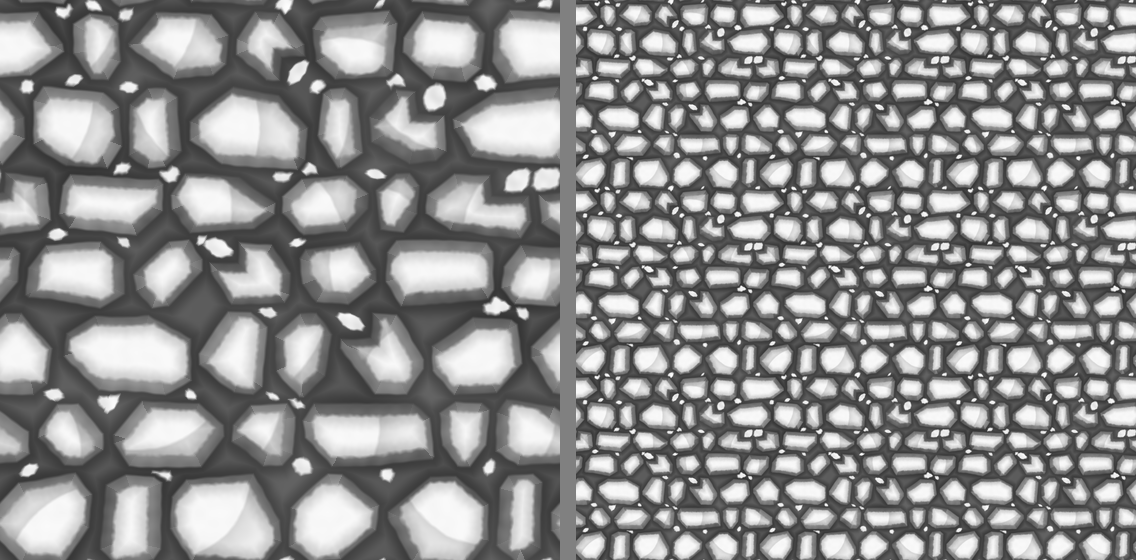
Left, the tile; right, the same tile 3 across and 3 down.
Give the GLSL for this texture map, as a WebGL 1 fragment shader.

```glsl
precision highp float;
// Tiling height map of a rubble stone wall: pale flat tops, grey bevels, dark mortar.
// Stones are jittered courses of blocks cut by eight tilted planes, some notched at
// a corner; small chips fill the gaps and wrapped gradient noise roughens the edges.
uniform vec2 u_resolution;

const vec2 GRID = vec2(6.0, 7.0);       // stones per course, courses
const float JOINT_JITTER = 0.66;        // in cells
const float COURSE_JITTER = 0.32;
const float MORTAR = 0.0055;            // half gap between stones
const float TILT = 0.12;                // slant of the sides, radians
const float NOTCH_SHARE = 0.3;
const float DISH_SHARE = 0.6;
const vec2 BEVEL_WIDTH = vec2(0.004, 0.021);
const vec2 BEVEL_GREY = vec2(0.36, 0.52);
const vec2 TOP_GREY = vec2(0.79, 0.97); // rim, middle
const float MORTAR_GREY = 0.25;
const float CHIP_GREY = 0.93;

vec2 wrap(vec2 id, vec2 period) { return floor(mod(id + 0.5, period)); }

vec2 hash2(vec2 p) {
  vec3 q = fract(p.xyx * vec3(0.1031, 0.1030, 0.0973));
  q += dot(q, q.yzx + 33.33);
  return fract((q.xx + q.yz) * q.zy);
}

float corner(vec2 id, vec2 f, vec2 o, float period) {
  float a = 6.2832 * hash2(wrap(id + o, vec2(period)) + period).x;
  return dot(vec2(cos(a), sin(a)), f - o);
}

// Gradient noise that repeats over the unit square
float noise(vec2 p, float period) {
  p *= period;
  vec2 i = floor(p), f = p - i;
  vec2 u = f * f * f * (f * (f * 6.0 - 15.0) + 10.0);
  return mix(mix(corner(i, f, vec2(0, 0), period), corner(i, f, vec2(1, 0), period), u.x),
             mix(corner(i, f, vec2(0, 1), period), corner(i, f, vec2(1, 1), period), u.x), u.y);
}

float courseShift(float row) { return fract(wrap(vec2(row), GRID.yy).x * 3.0 / GRID.y); }

// Lower left corner of a block, in cells
vec2 blockCorner(vec2 id) {
  vec2 w = wrap(id, GRID);
  float dx = hash2(w + 3.0).x - 0.5;
  float dy = hash2(vec2(w.y, 71.0)).y - 0.5;
  return id + vec2(JOINT_JITTER * dx + courseShift(id.y), COURSE_JITTER * dy);
}

// Returns outer distance, distance to the flat top, bevel grey
vec3 stone(vec2 q, vec2 halfSize, vec2 seed, vec2 side, bool notched) {
  vec3 s = vec3(-1.0, -1.0, 0.4);
  for (int k = 0; k < 8; k++) {
    float fk = float(k), odd = mod(fk, 2.0);
    vec2 r = hash2(seed + 13.0 * fk + 5.0);
    vec2 r2 = hash2(seed + 7.0 * fk + 150.0);
    float a = fk * 0.7854 + (r.x - 0.5) * mix(2.0 * TILT, 0.5, odd);
    vec2 n = vec2(cos(a), sin(a)), reach = abs(n) * halfSize;
    float cut = 2.0 * min(reach.x, reach.y) * mix(0.8, mix(0.15, 0.55, r.y), odd);
    float d = dot(q, n) - (reach.x + reach.y - cut);
    if (d > s.x) { s.x = d; s.z = mix(BEVEL_GREY.x, BEVEL_GREY.y, r2.x); }
    s.y = max(s.y, d + mix(BEVEL_WIDTH.x, BEVEL_WIDTH.y, r2.y));
  }
  if (notched) {
    vec2 c = q * side - halfSize * vec2(0.25, 0.3);
    float d = min(c.x, c.y) - 0.1 * max(0.03 - abs(c.x - c.y), 0.0);
    if (d > s.x) { s.x = d; s.z = BEVEL_GREY.x; }
    s.y = max(s.y, d + 0.012);
  }
  return s;
}

float chip(vec2 q, vec2 r, float size) {
  float a = (r.x - 0.5) * 2.4;
  q = abs(mat2(cos(a), sin(a), -sin(a), cos(a)) * q) * vec2(1.0, mix(1.1, 2.2, r.y));
  return max(max(q.x, q.y), 0.75 * (q.x + q.y)) - size;
}

void main() {
  vec2 uv = gl_FragCoord.xy / u_resolution;
  float grain = noise(uv, 100.0), rough = noise(uv, 42.0), cloud = noise(uv, 5.0);
  vec2 p = uv + 0.012 * vec2(noise(uv, 4.0), noise(uv + 0.37, 6.0)) + 0.002 * rough;

  // Nearest stone and chip among the neighbouring blocks
  vec3 best = vec3(1.0);
  vec2 local = vec2(0.0), bestSeed = vec2(0.0);
  float chipDist = 1.0, row = floor(p.y * GRID.y);
  for (int j = -1; j <= 1; j++) {
    for (int i = -1; i <= 1; i++) {
      float y = row + float(j);
      vec2 id = vec2(floor(p.x * GRID.x - courseShift(y)) + float(i), y);
      vec2 seed = wrap(id, GRID) * vec2(3.0, 5.0) + 11.0;
      vec2 lo = blockCorner(id);
      vec2 hi = vec2(blockCorner(id + vec2(1, 0)).x, blockCorner(id + vec2(0, 1)).y);
      vec2 halfSize = 0.5 * (hi - lo) / GRID - MORTAR;
      vec2 q = p - 0.5 * (lo + hi) / GRID;
      vec2 r = hash2(seed + 40.0), side = sign(hash2(seed + 60.0) - 0.5);
      bool notched = r.x < NOTCH_SHARE && halfSize.x > 0.06;
      vec3 s = stone(q, halfSize, seed, side, notched);
      if (s.x < best.x) { best = s; local = q; bestSeed = seed; }
      vec2 spot = side * halfSize * (notched ? 0.75 : 1.0);
      float size = notched ? 0.027 : mix(0.012, 0.022, r.y);
      chipDist = min(chipDist, chip(q - spot, hash2(seed + 80.0), size));
    }
  }

  // Mortar: darkest beside the stones, cloudy in the open
  float grey = MORTAR_GREY + 0.09 * cloud + 0.1 * smoothstep(0.0, 0.03, best.x);
  chipDist = max(chipDist, 0.006 - best.x) + 0.003 * grain;
  grey = mix(grey, CHIP_GREY + 0.1 * rough, smoothstep(0.003, -0.006, chipDist));

  // Bevel: one grey per facet, lighter inwards
  float bevel = best.z + 0.08 * smoothstep(0.0, 0.02, -best.x) - 0.03 + 0.05 * rough;
  grey = mix(grey, bevel, smoothstep(0.002, -0.004, best.x));

  // Flat top, on some stones with a shallow dish behind a curved crease
  float depth = -best.y + 0.0025 * grain + 0.002 * rough;
  float top = mix(TOP_GREY.x, TOP_GREY.y, smoothstep(0.0, 0.034, depth));
  vec2 r = hash2(bestSeed + 100.0);
  vec2 dir = vec2(cos(6.2832 * r.x), sin(6.2832 * r.x));
  float across = dot(local, vec2(-dir.y, dir.x));
  float crease = dot(local, dir) + 3.0 * across * across - 0.012 + 0.001 * grain;
  float dish = smoothstep(0.0, 0.007, crease) * exp(-max(crease, 0.0) / 0.04);
  top -= 0.15 * dish * step(r.y, DISH_SHARE) + 0.015 * rough;
  grey = mix(grey, top, smoothstep(-0.001, 0.008, depth));

  gl_FragColor = vec4(vec3(grey), 1.0);
}
```
